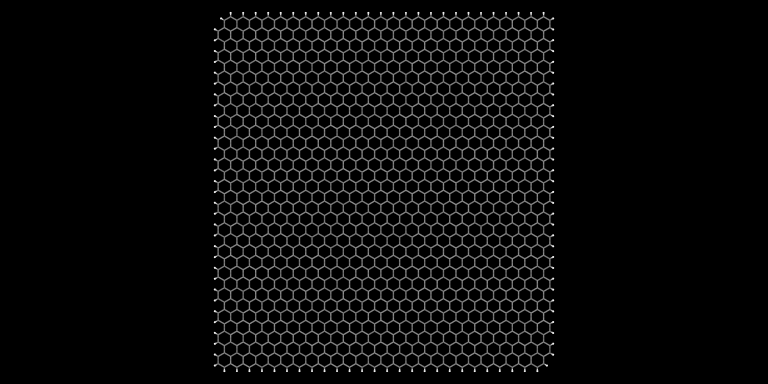
This pattern is drawn by a Shadertoy shader. Its source:

```glsl
const float ROW = 0.8660254;   // row spacing when cells are one unit wide
const float SIDE = 0.5773503;  // length of one bond

float hash(vec2 p) {
    return fract(sin(dot(p, vec2(127.1, 311.7))) * 4375.85);
}

// Centre of the hexagon that holds p
vec2 cellCentre(vec2 p) {
    vec2 period = vec2(1.0, 2.0 * ROW);
    vec2 a = period * floor(p / period + 0.5);
    vec2 b = period * (floor(p / period) + 0.5);
    return distance(p, a) < distance(p, b) ? a : b;
}

// The sheet has 26 cells in each of 32 rows; odd rows shift half a cell
bool inSheet(vec2 centre) {
    float row = floor(centre.y / ROW + 0.5);
    float column = floor(centre.x - 0.5 * mod(row, 2.0) + 0.5);
    return row >= 0.0 && row < 32.0 && column >= 0.0 && column < 26.0;
}

vec2 direction(int k) {
    float angle = float(k) * 1.0471976;
    return vec2(cos(angle), sin(angle));
}

// Distance to the segment in x, position along it in y
vec2 segment(vec2 p, vec2 a, vec2 b) {
    float along = clamp(dot(p - a, b - a) / dot(b - a, b - a), 0.0, 1.0);
    return vec2(distance(p, mix(a, b, along)), along);
}

float coverage(float dist, float radius, float pixel) {
    return clamp(0.5 + (radius - dist) / pixel, 0.0, 1.0);
}

void mainImage(out vec4 fragColor, in vec2 fragCoord) {
    float cellSize = 0.0326 * iResolution.y;
    float pixel = 1.0 / cellSize;
    vec2 p = (fragCoord - 0.5 * iResolution.xy) / cellSize + vec2(12.75, 15.5 * ROW);
    vec2 centre = cellCentre(p);
    bool inside = inSheet(centre);
    float light = 0.0;

    for (int k = 0; k < 6; k++) {
        vec2 normal = direction(k);
        vec2 halfBond = 0.5 * SIDE * vec2(-normal.y, normal.x);
        vec2 middle = centre + 0.5 * normal;

        if (inside || inSheet(centre + normal)) {
            // Bond of the mesh, slightly uneven in brightness
            vec2 bond = segment(p, middle - halfBond, middle + halfBond);
            vec2 id = floor(middle * vec2(4.0, 2.0 / ROW) + 0.5);
            float tone = 0.46 + 0.09 * hash(id);
            float upright = step(0.9, abs(normal.x));
            tone *= 1.0 - 0.15 * upright * smoothstep(0.25, 0.0, abs(bond.y - 0.5));
            light = max(light, tone * coverage(bond.x, 0.055, pixel));
        } else {
            // Short stub with a bright tip on the outer rim
            bool ahead = inSheet(centre + direction(k + 1));
            bool behind = inSheet(centre + direction(k + 5));
            if (ahead || behind) {
                vec2 root = middle + (ahead ? halfBond : -halfBond);
                vec2 tip = mix(root, middle, 1.05);
                vec2 stub = segment(p, root, tip);
                float tone = mix(0.48, 0.85, smoothstep(0.4, 0.6, stub.y));
                light = max(light, tone * coverage(stub.x, 0.055, pixel));
                light = max(light, 0.95 * coverage(distance(p, tip), 0.08, pixel));
            }
        }
    }

    fragColor = vec4(vec3(light), 1.0);
}
```
